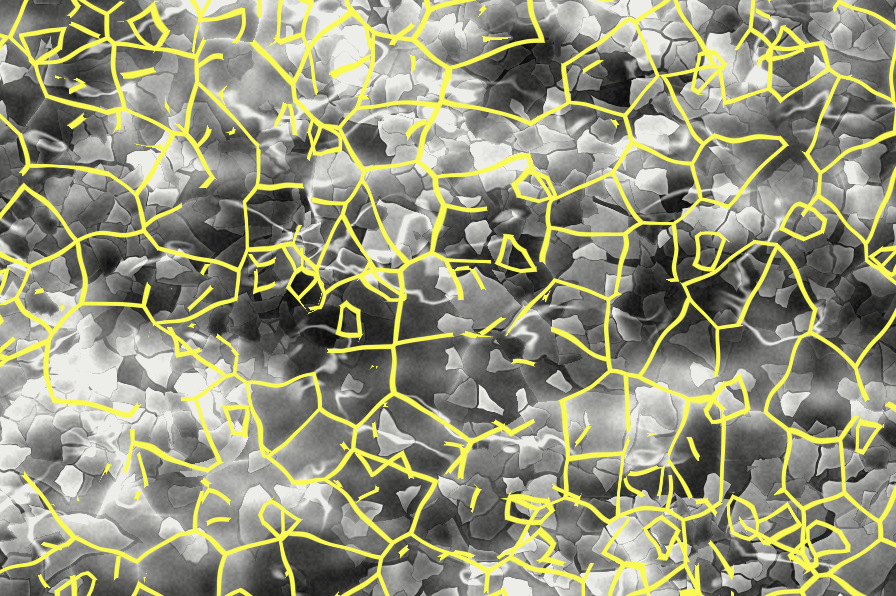
Write a Shadertoy shader that draws this texture.

```glsl
// Grey micrograph of a torn, flaky foam with a yellow network traced along its cell walls.

const vec3 TRACE_YELLOW = vec3(0.98, 0.98, 0.33);
const vec3 WARM_GREY = vec3(1.0, 1.0, 0.985);
const float TRACE_HALF_WIDTH = 0.0037;

struct Cell {
    float wall;   // distance to the nearest cell wall
    float trace;  // distance to the nearest wall that is traced
    float id;     // random value of the cell
    vec2 offset;  // position relative to the cell seed
};

float hash(vec2 p) {
    vec3 q = fract(p.xyx * 0.1031);
    q += dot(q, q.yzx + 33.33);
    return fract((q.x + q.y) * q.z);
}

float noise(vec2 p) {
    vec2 i = floor(p), f = fract(p);
    f = f * f * (3.0 - 2.0 * f);
    vec2 e = vec2(1.0, 0.0);
    return mix(mix(hash(i), hash(i + e), f.x),
               mix(hash(i + e.yx), hash(i + e.xx), f.x), f.y);
}

float fbm(vec2 p) {
    float sum = 0.0, gain = 0.5;
    for (int i = 0; i < 4; i++) {
        sum += gain * noise(p);
        p = mat2(1.6, 1.2, -1.2, 1.6) * p + 7.3;
        gain *= 0.5;
    }
    return sum / 0.9375;
}

vec2 warp(vec2 p, float frequency, float amount) {
    vec2 q = p * frequency;
    return p + amount * (vec2(noise(q + 3.1), noise(q + 41.7)) - 0.5);
}

vec2 seedPoint(vec2 id, vec2 size) {
    return (id + vec2(hash(id + 11.3), hash(id + 57.9))) * size;
}

// Voronoi cells; walls are traced by chance, or as closed loops around chosen cells.
Cell foam(vec2 p, vec2 size, float shift, float keep, float loops) {
    vec2 base = floor(p / size), nearId = base, nearOffset = vec2(0.0);
    float best = 1e3;
    for (int y = -2; y <= 2; y++)
    for (int x = -2; x <= 2; x++) {
        vec2 id = base + vec2(x, y);
        vec2 offset = p - seedPoint(id + shift, size) + shift * size;
        float d = dot(offset, offset);
        if (d < best) { best = d; nearId = id; nearOffset = offset; }
    }
    float nearHash = hash(nearId + shift + 91.0);
    Cell cell = Cell(1.0, 1.0, nearHash, nearOffset);
    for (int y = -2; y <= 2; y++)
    for (int x = -2; x <= 2; x++) {
        vec2 id = nearId + vec2(x, y);
        if (x == 0 && y == 0) continue;
        vec2 offset = p - seedPoint(id + shift, size) + shift * size;
        float d = dot(0.5 * (offset + nearOffset), normalize(offset - nearOffset));
        cell.wall = min(cell.wall, d);
        bool chosen = hash(nearId + id + 2.0 * shift + 23.0) < keep;
        bool looped = max(nearHash, hash(id + shift + 91.0)) > 1.0 - loops;
        if (chosen || looped) cell.trace = min(cell.trace, d);
    }
    return cell;
}

// Lays one layer of lit, bright-rimmed flakes over the surface.
float addFlakes(float shade, vec2 p, float size, float shift, float cover, float aa) {
    vec2 q = warp(warp(p, 0.9 / size, 0.5 * size), 3.5 / size, 0.16 * size);
    Cell flake = foam(q, size * vec2(1.35, 0.9), shift, 0.0, 0.0);
    float present = step(flake.id, cover);
    float inside = flake.wall - 0.05 * size;
    float tone = mix(0.2, 0.64, hash(vec2(flake.id * 913.0, shift)));
    tone += dot(flake.offset, vec2(-0.12, 0.2)) / size;
    tone += 0.22 * (fbm(p * 28.0 + shift) - 0.5);
    tone += 0.3 * exp(-max(inside, 0.0) / 0.004) * noise(p * 16.0 + shift);
    float mask = smoothstep(-aa, aa, inside);
    return mix(shade, mix(shade * 0.7, tone, mask), present);
}

void mainImage(out vec4 fragColor, in vec2 fragCoord) {
    vec2 p = fragCoord / iResolution.y;
    float aa = 0.7 / iResolution.y;

    // Main cells and the fine cells that supply small loops and spurs
    vec2 bent = warp(warp(p, 3.0, 0.09), 19.0, 0.017);
    float keep = 0.55 + 0.55 * noise(p * 9.0 + 5.0);
    Cell large = foam(bent, vec2(0.128, 0.104), 20.0, keep, 0.0);
    float spurs = 0.13 * smoothstep(0.4, 0.7, noise(p * 6.0 + 31.0));
    Cell fine = foam(warp(bent, 25.0, 0.012), vec2(0.05, 0.042), 70.0, spurs, 0.035);

    // Smooth hollow interiors with pale walls
    float shade = mix(0.14, 0.34, large.id) + dot(large.offset, vec2(-0.6, 1.1));
    shade += 0.24 * (fbm(p * 15.0) - 0.5);
    shade += 0.4 * exp(-large.wall / 0.008) * noise(p * 13.0 + 9.0);

    // Torn flakes from coarse to fine
    float region = smoothstep(0.28, 0.72, noise(p * 3.2 + 17.0));
    float size = 0.12;
    for (int i = 0; i < 4; i++) {
        float cover = mix(0.12, 0.44, region);
        shade = addFlakes(shade, p, size, 30.0 + 13.0 * float(i), cover, aa);
        size *= 0.66;
    }

    // Deep pits, charged bright areas and thin white wisps
    shade *= 1.0 - 0.6 * smoothstep(0.56, 0.74, fbm(p * 4.5 + 63.0));
    float glow = smoothstep(0.5, 0.78, fbm(p * vec2(3.0, 5.5) + 82.0) + 0.16 * smoothstep(0.75, 1.0, p.y));
    shade += 0.38 * glow * (0.5 + noise(p * 24.0));
    float ridge = 1.0 - abs(2.0 * fbm(warp(p, 8.0, 0.06) * vec2(6.0, 10.0) + 45.0) - 1.0);
    shade += 0.5 * smoothstep(0.93, 1.0, ridge) * smoothstep(0.35, 0.75, noise(p * 11.0 + 77.0));
    shade += 0.07 * (noise(p * 260.0) - 0.5);
    vec3 color = WARM_GREY * clamp(shade + 0.03, 0.05, 0.93);

    // Traced network
    float line = min(large.trace, fine.trace);
    float trace = 1.0 - smoothstep(TRACE_HALF_WIDTH - aa, TRACE_HALF_WIDTH + aa, line);
    fragColor = vec4(mix(color, TRACE_YELLOW, trace), 1.0);
}
```
